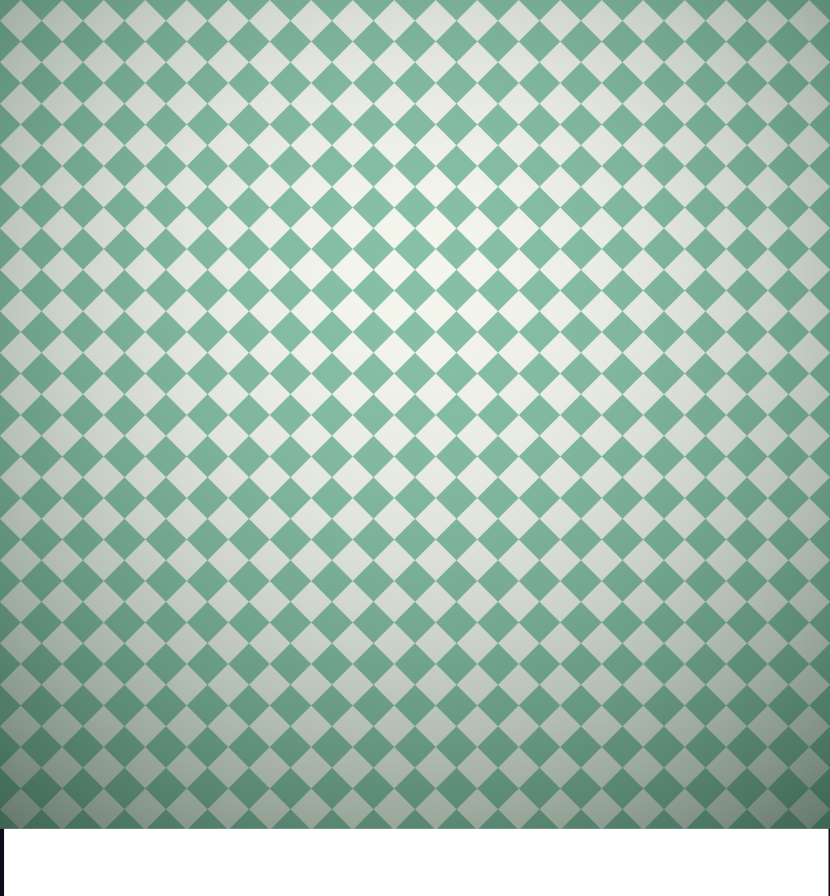
Reproduce this pattern procedurally as a Shadertoy shader.

```glsl
// Signed distance to the pale diamond of a unit cell, in cell units
float diamondDistance(vec2 cell) {
    vec2 offset = abs(fract(cell) - 0.5);
    return (offset.x + offset.y - 0.5) * 0.70711;
}

// Strength of the dark veil: bright heart above the middle, heavier at the foot
float veil(vec2 p) {
    vec2 d = p - vec2(0.5, 0.323);
    float vertical = d.y < 0.0 ? 1.25 : 0.92;
    return clamp(1.0 * d.x * d.x + vertical * d.y * d.y, 0.0, 0.75);
}

void mainImage(out vec4 fragColor, in vec2 fragCoord) {
    // Widths of the canvas, measured from the top left
    vec2 p = vec2(fragCoord.x, iResolution.y - fragCoord.y) / iResolution.x;
    float pixel = 1.0 / iResolution.x;

    // Diamond checker, twenty cells across and down
    float edge = diamondDistance(p * 20.0) / 20.0;
    vec3 cream = vec3(0.957, 0.962, 0.926);
    vec3 green = vec3(0.530, 0.752, 0.648);
    vec3 color = mix(cream, green, smoothstep(-0.7 * pixel, 0.7 * pixel, edge));

    // Vignette
    color = mix(color, vec3(0.10, 0.22, 0.16), veil(p));

    // White strip along the foot, with narrow dark ends
    float inset = min(p.x - 0.005, 0.9982 - p.x);
    vec3 strip = mix(vec3(0.05, 0.05, 0.10), vec3(1.0),
                     smoothstep(-0.5 * pixel, 0.5 * pixel, inset));
    color = mix(color, strip, smoothstep(-0.5 * pixel, 0.5 * pixel, p.y - 0.9985));

    fragColor = vec4(color, 1.0);
}
```
